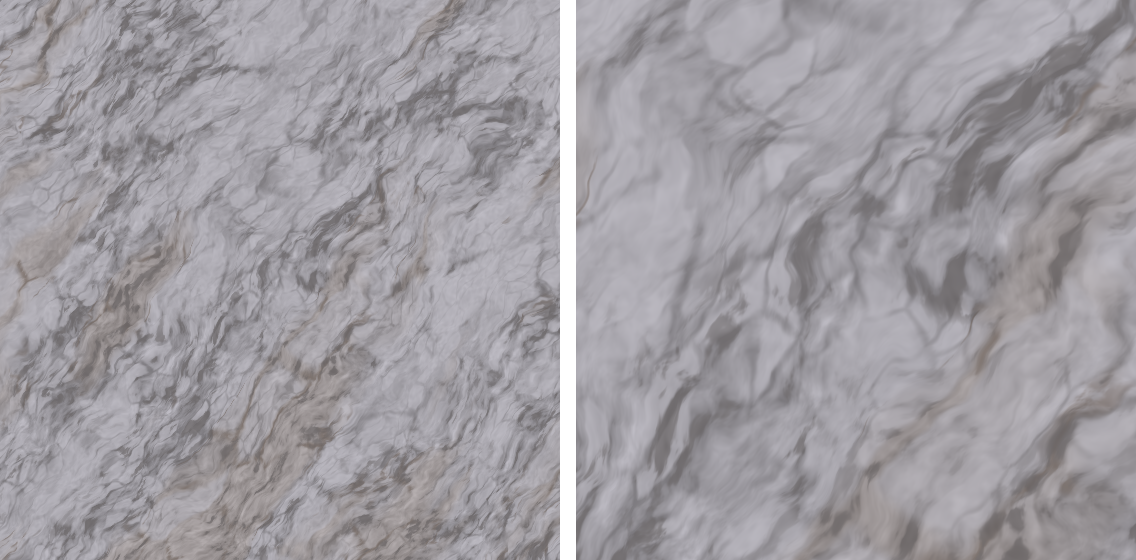
Left, the full canvas; right, a detail of the centre.
Reproduce this texture procedurally as a three.js fragment shader.

```glsl
varying vec2 vUv;

#define WHITE vec3(0.718, 0.709, 0.740)
#define GREY vec3(0.535, 0.525, 0.545)
#define TAN vec3(0.585, 0.545, 0.525)
#define RUST vec3(0.440, 0.385, 0.350)
#define DARK vec3(0.420, 0.402, 0.405)
#define STREAK_ANGLE 0.90
#define BEND 0.016
#define RAGGED 0.045
#define GREY_LEVEL 0.55
#define VEIN_WIDTH 0.11

vec2 hash2(vec2 p) {
  p = vec2(dot(p, vec2(127.1, 311.7)), dot(p, vec2(269.5, 183.3)));
  return fract(sin(p) * 43758.5);
}

float valueNoise(vec2 p) {
  vec2 i = floor(p), f = fract(p);
  f = f * f * (3.0 - 2.0 * f);
  float low = mix(hash2(i).x, hash2(i + vec2(1.0, 0.0)).x, f.x);
  float high = mix(hash2(i + vec2(0.0, 1.0)).x, hash2(i + 1.0).x, f.x);
  return mix(low, high, f.y);
}

float fbm(vec2 p) {
  float sum = 0.0, weight = 0.533;
  for (int i = 0; i < 4; i++) {
    sum += weight * valueNoise(p);
    p = mat2(2.0, 0.1, -0.1, 2.0) * p + 7.3;
    weight *= 0.5;
  }
  return sum;
}

// Cellular noise: x = distance to the cell border, y = random value of the cell
vec2 cells(vec2 p) {
  vec2 i = floor(p), f = fract(p);
  float nearest = 8.0, second = 8.0, id = 0.0;
  for (int y = -1; y <= 1; y++) {
    for (int x = -1; x <= 1; x++) {
      vec2 cell = vec2(float(x), float(y));
      vec2 seed = hash2(i + cell);
      float d = length(cell + seed - f);
      if (d < nearest) {
        second = nearest;
        nearest = d;
        id = fract(seed.x * 17.0 + seed.y * 5.0);
      } else {
        second = min(second, d);
      }
    }
  }
  return vec2(second - nearest, id);
}

void main() {
  // Streak space: x runs along the grain, y across it
  float c = cos(STREAK_ANGLE), s = sin(STREAK_ANGLE);
  vec2 flow = vec2(c * vUv.x + s * vUv.y, c * vUv.y - s * vUv.x);
  flow.y += BEND * (sin(flow.x * 6.0 + flow.y * 5.0) + 0.6 * sin(flow.x * 13.0 - flow.y * 8.0 + 2.0));
  vec2 jitter = vec2(fbm(vUv * 13.0), fbm(vUv * 13.0 + 31.0)) - 0.5;
  vec2 ragged = flow + RAGGED * jitter;

  // Broad grey bands, fine streaks and grain
  float band = fbm(ragged * vec2(2.8, 8.0) + 3.0);
  float busy = smoothstep(0.34, 0.58, band);
  float streak = fbm(ragged * vec2(20.0, 66.0));
  float grain = fbm(ragged * vec2(52.0, 125.0) + 11.0);
  float shade = GREY_LEVEL + 1.15 * (band - 0.5);
  shade += mix(0.6, 1.5, busy) * (streak - 0.5) + mix(0.6, 1.7, busy) * (grain - 0.5);

  // Pale stretched pebbles in two sizes
  vec2 big = cells(ragged * vec2(6.5, 16.0) + 5.0);
  vec2 small = cells(ragged * vec2(21.0, 54.0) + 9.0);
  float pebble = smoothstep(0.55, 0.65, big.y) * smoothstep(0.06, 0.22, big.x);
  float chip = smoothstep(0.6, 0.68, small.y) * smoothstep(0.06, 0.25, small.x);
  shade *= (1.0 - 0.6 * pebble) * (1.0 - 0.6 * chip);

  // Broken veins along the borders
  float broken = smoothstep(0.42, 0.62, fbm(flow * vec2(14.0, 26.0) + 20.0));
  float vein = broken * (1.0 - smoothstep(0.0, VEIN_WIDTH, big.x));
  float hair = broken * mix(0.3, 1.0, busy) * (1.0 - smoothstep(0.0, 1.6 * VEIN_WIDTH, small.x));
  shade += 0.4 * vein + 0.4 * hair;
  vec3 color = mix(WHITE, GREY, clamp(shade, -0.05, 1.15));

  // Warm bands with rusty rims
  float warmth = fbm(ragged * vec2(2.2, 11.0) + 43.0);
  float warm = smoothstep(0.53, 0.68, warmth);
  vec3 warmColor = TAN - 0.16 * (streak - 0.5) - 0.16 * (grain - 0.5);
  color = mix(color, warmColor, 0.55 * warm * (1.0 - 0.7 * pebble));
  float rim = 1.0 - smoothstep(0.0, 0.014, abs(warmth - 0.58));
  float rust = max(rim * broken, vein * smoothstep(0.47, 0.58, warmth));
  color = mix(color, RUST, 0.5 * rust * smoothstep(0.35, 0.55, grain));

  // Small dark flecks and a faint speckle
  float fleck = busy * smoothstep(0.58, 0.70, 0.4 * streak + 0.6 * grain + 0.05 * broken);
  color = mix(color, DARK, 0.65 * fleck * (1.0 - 0.7 * pebble));
  color += 0.04 * (valueNoise(ragged * vec2(170.0, 260.0)) - 0.5);
  gl_FragColor = vec4(color, 1.0);
}
```
